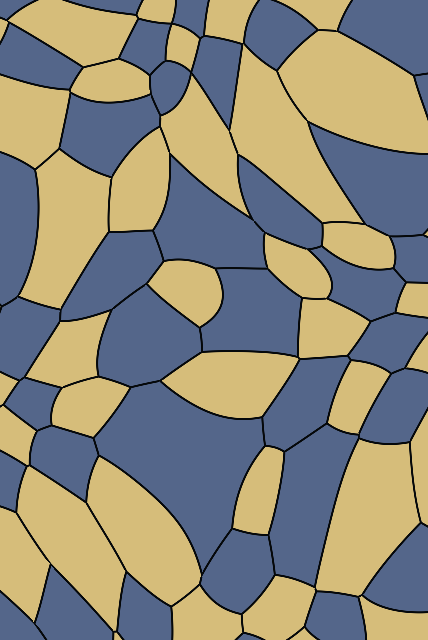
This pattern is drawn by a Shadertoy shader. Its source:

```glsl
// Irregular two-colour checkerboard of curved cells with thin dark outlines.

const vec3 BLUE  = vec3(0.33, 0.40, 0.54);
const vec3 SAND  = vec3(0.84, 0.74, 0.48);
const vec3 INK   = vec3(0.02, 0.03, 0.04);

const float CELLS_ACROSS  = 6.0;    // mean cells per canvas width
const float GRID_ANGLE    = 0.38;   // tilt of the underlying grid
const float JITTER        = 0.56;   // spread of the cell centres
const float SIZE_MIN      = 0.76;   // relative pull of the weakest cell
const float SIZE_MAX      = 1.32;   // relative pull of the strongest cell
const int   WARP_WAVES    = 5;
const float WARP_AMOUNT   = 0.38;   // in cells
const float WARP_TURN     = 2.4;    // angle between successive waves
const float OUTLINE_WIDTH = 0.0048; // in canvas widths
const float EDGE_SOFTNESS = 0.4;    // half the smoothing range, in pixels

float hash(vec2 p) {
    return fract(sin(dot(p, vec2(127.1, 311.7))) * 43758.5453);
}

// Squeezes and stretches the plane with crossing waves.
// The jacobian is carried along to keep the outlines even.
vec2 warp(vec2 q, inout mat2 jacobian) {
    for (int i = 0; i < WARP_WAVES; i++) {
        float n = float(i);
        float angle = n * WARP_TURN + 0.5;
        vec2 direction = vec2(cos(angle), sin(angle));
        vec2 wave = direction * mix(0.85, 1.35, hash(vec2(n, 3.0)));
        float phase = dot(wave, q) + 6.2832 * hash(vec2(n, 8.0));
        mat2 strain = mat2(1.0)
            + WARP_AMOUNT * cos(phase) * outerProduct(direction, wave);
        jacobian = strain * jacobian;
        q += WARP_AMOUNT * direction * sin(phase);
    }
    return q;
}

void mainImage(out vec4 fragColor, in vec2 fragCoord) {
    vec2 p = fragCoord / iResolution.x;
    float pixel = 1.0 / iResolution.x;

    // Tilted, warped grid space
    float c = cos(GRID_ANGLE), s = sin(GRID_ANGLE);
    mat2 jacobian = CELLS_ACROSS * mat2(c, s, -s, c);
    vec2 gridPoint = jacobian * p;
    vec2 q = warp(gridPoint, jacobian);

    // Two nearest weighted centres, with the slopes of their distances
    vec2 home = floor(q);
    vec2 nearestId = home;
    float nearest = 1e5, second = 1e5;
    vec2 nearestSlope = vec2(0.0), secondSlope = vec2(0.0);
    for (int y = -2; y <= 2; y++) {
        for (int x = -2; x <= 2; x++) {
            vec2 id = home + vec2(x, y);
            vec2 random = vec2(hash(id), hash(id + 57.3));
            vec2 offset = q - (id + 0.5 + JITTER * (random - 0.5));
            float size = mix(SIZE_MIN, SIZE_MAX, hash(id + 19.7));
            float reach = dot(offset, offset) / (size * size);
            vec2 slope = 2.0 * offset / (size * size);
            if (reach < nearest) {
                second = nearest;
                secondSlope = nearestSlope;
                nearest = reach;
                nearestSlope = slope;
                nearestId = id;
            } else if (reach < second) {
                second = reach;
                secondSlope = slope;
            }
        }
    }

    // Distance to the border, in canvas widths
    vec2 gradient = transpose(jacobian) * (secondSlope - nearestSlope);
    float border = (second - nearest) / max(length(gradient), 1e-4);

    // Checkerboard fill and outline
    float parity = mod(nearestId.x + nearestId.y, 2.0);
    vec3 fill = mix(BLUE, SAND, step(0.5, parity));
    float halfWidth = 0.5 * OUTLINE_WIDTH;
    float softness = EDGE_SOFTNESS * pixel;
    float inside = smoothstep(halfWidth - softness, halfWidth + softness, border);
    fragColor = vec4(mix(INK, fill, inside), 1.0);
}
```
